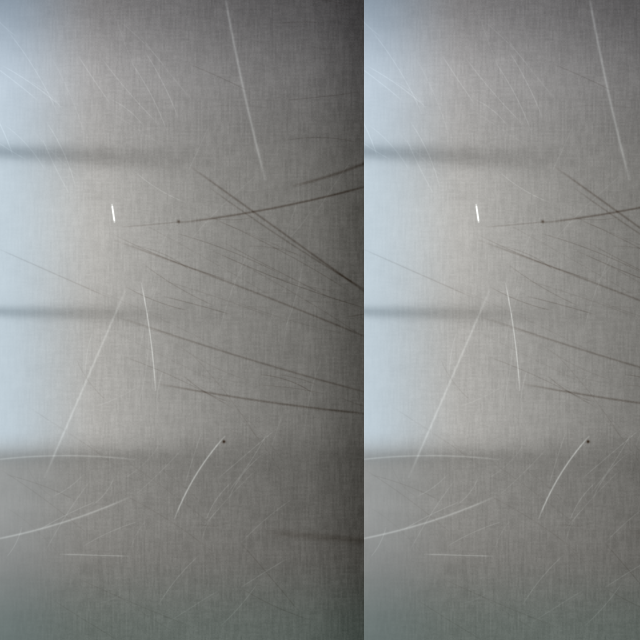
This texture is drawn by a Shadertoy shader. Its source:

```glsl
// Worn brushed steel: a tall plate repeated side by side, lit from its left edge.
// Smooth gradients and soft bands give the reflections; value noise gives the
// brushing; curved line distances, single and in hashed loops, give the scratches.

const float PLATE_WIDTH = 0.569;

float hash(vec2 p) {
    return fract(sin(dot(p, vec2(12.9898, 78.233))) * 43758.5453);
}

float noise(vec2 p) {
    vec2 cell = floor(p), f = fract(p);
    f = f * f * (3.0 - 2.0 * f);
    float low = mix(hash(cell), hash(cell + vec2(1, 0)), f.x);
    float high = mix(hash(cell + vec2(0, 1)), hash(cell + vec2(1, 1)), f.x);
    return mix(low, high, f.y);
}

float bell(float x, float width) {
    return exp(-x * x / (width * width));
}

// Soft line from a to b, bowed sideways by bend and thinning at its ends.
float scratch(vec2 p, vec2 a, vec2 b, float bend, float width) {
    vec2 along = b - a, rel = p - a;
    float h = clamp(dot(rel, along) / dot(along, along), 0.0, 1.0);
    vec2 side = normalize(vec2(-along.y, along.x));
    float bow = 4.0 * bend * h * (1.0 - h);
    float taper = 0.35 + 0.65 * smoothstep(0.0, 0.15, h) * smoothstep(1.0, 0.85, h);
    return taper * bell(length(rel - along * h - side * bow), width);
}

// Scattered lines around a centre, each turned near the given angle.
float scatter(vec2 p, vec2 centre, vec2 spread, float angle, float turn, float reach, float seed) {
    float sum = 0.0;
    for (int i = 0; i < 22; i++) {
        float k = float(i) + seed;
        vec2 offset = vec2(hash(vec2(k, 1.0)), hash(vec2(k, 2.0))) - 0.5;
        float theta = angle + turn * (hash(vec2(k, 3.0)) - 0.5);
        vec2 arm = vec2(cos(theta), sin(theta)) * reach * (0.3 + 0.7 * hash(vec2(k, 4.0)));
        vec2 middle = centre + offset * spread;
        float bend = 0.012 * (hash(vec2(k, 5.0)) - 0.5);
        float strength = 0.25 + 0.75 * hash(vec2(k, 6.0));
        sum += strength * scratch(p, middle - arm, middle + arm, bend, 0.0012);
    }
    return sum;
}

// Broad light and reflected bands; p.y runs downward.
vec3 plateLight(vec2 p) {
    float x = p.x, y = p.y;
    float light = 0.79 - 0.74 * x - 0.07 * smoothstep(0.47, PLATE_WIDTH, x);
    light += 0.035 * bell(x - 0.12, 0.12) * bell(y - 0.36, 0.09);
    light *= mix(0.74, 1.0, smoothstep(-0.03, 0.14, y));
    light *= 1.0 - 0.05 * smoothstep(0.27, 0.2, y) * smoothstep(0.03, 0.2, x);

    float lower = smoothstep(0.67, 0.735, y + 0.02 * x);
    light *= 1.0 - lower * mix(0.24, 0.13, smoothstep(0.0, 0.45, x));
    light *= 1.0 - 0.24 * smoothstep(0.78, 1.0, y) * smoothstep(0.65, 0.05, x);

    float fade = smoothstep(0.42, 0.0, x);
    light -= 0.15 * fade * bell(y - 0.237 - 0.05 * x, 0.012 + 0.035 * x);
    light -= 0.13 * fade * bell(y - 0.487 - 0.02 * x, 0.009 + 0.025 * x);
    light -= 0.05 * fade * bell(y - 0.715, 0.012);

    float cool = smoothstep(0.16, 0.0, x) * (1.0 - 0.75 * lower);
    vec3 tint = mix(vec3(0.008, 0.003, -0.012), vec3(-0.035, 0.02, 0.055), cool);
    tint += vec3(0.0, 0.0, 0.018) * smoothstep(0.35, 0.0, y);
    tint += vec3(-0.025, 0.008, 0.004) * smoothstep(0.86, 1.0, y);
    return vec3(light) + tint;
}

float brushing(vec2 p) {
    float upright = noise(p * vec2(390, 55)) - 0.5;
    float across = noise(p * vec2(65, 340)) - 0.5;
    float mottled = noise(p * vec2(38, 52)) - 0.5;
    float speck = noise(p * 480.0) - 0.5;
    float focus = smoothstep(0.0, 0.18, p.x);
    return mix(0.35, 1.0, focus) * (0.035 * upright + 0.022 * across + 0.025 * speck) + 0.014 * mottled;
}

float darkScratches(vec2 p) {
    float d = 0.13 * scratch(p, vec2(0.28, 0.348), vec2(0.58, 0.289), 0.006, 0.0019);
    d += 0.05 * scratch(p, vec2(0.19, 0.355), vec2(0.29, 0.346), 0.0, 0.0014);
    d += 0.09 * scratch(p, vec2(0.46, 0.29), vec2(0.59, 0.247), 0.003, 0.0026);
    d += 0.10 * scratch(p, vec2(0.30, 0.262), vec2(0.58, 0.463), 0.0, 0.0019);
    d += 0.06 * scratch(p, vec2(0.33, 0.295), vec2(0.58, 0.458), 0.004, 0.0016);
    d += 0.08 * scratch(p, vec2(0.18, 0.376), vec2(0.58, 0.53), -0.003, 0.0018);
    d += 0.08 * scratch(p, vec2(0.20, 0.50), vec2(0.58, 0.615), 0.004, 0.0018);
    d += 0.10 * scratch(p, vec2(0.25, 0.60), vec2(0.58, 0.647), 0.004, 0.0019);
    d += 0.05 * scratch(p, vec2(0.0, 0.39), vec2(0.17, 0.465), 0.0, 0.0014);
    d += 0.05 * scratch(p, vec2(0.42, 0.832), vec2(0.60, 0.848), 0.0, 0.006);
    d += 0.055 * scatter(p, vec2(0.36, 0.49), vec2(0.30, 0.24), 0.38, 0.35, 0.13, 10.0);
    d += 0.035 * scatter(p, vec2(0.48, 0.40), vec2(0.30, 0.85), 0.1, 0.7, 0.06, 50.0);
    d += 0.03 * scatter(p, vec2(0.24, 0.78), vec2(0.40, 0.38), 0.75, 0.8, 0.10, 90.0);
    d += 0.35 * bell(length(p - vec2(0.350, 0.690)), 0.0024);
    return d + 0.2 * bell(length(p - vec2(0.279, 0.346)), 0.0025);
}

float lightScratches(vec2 p) {
    float l = 0.10 * scratch(p, vec2(0.349, -0.02), vec2(0.414, 0.28), 0.003, 0.0022);
    l += 0.13 * scratch(p, vec2(0.221, 0.443), vec2(0.243, 0.61), -0.003, 0.0013);
    l += 0.45 * scratch(p, vec2(0.175, 0.32), vec2(0.179, 0.347), 0.0, 0.0015);
    l += 0.16 * scratch(p, vec2(0.351, 0.682), vec2(0.273, 0.81), 0.007, 0.0015);
    l += 0.10 * scratch(p, vec2(-0.02, 0.845), vec2(0.20, 0.778), 0.007, 0.0018);
    l += 0.07 * scratch(p, vec2(0.195, 0.456), vec2(0.07, 0.745), 0.0, 0.002);
    l += 0.07 * scratch(p, vec2(-0.02, 0.72), vec2(0.21, 0.718), -0.007, 0.0016);
    l += 0.08 * scratch(p, vec2(0.095, 0.866), vec2(0.20, 0.869), 0.0, 0.0013);
    l += 0.045 * scatter(p, vec2(0.13, 0.16), vec2(0.28, 0.28), 0.85, 0.7, 0.08, 130.0);
    l += 0.045 * scatter(p, vec2(0.22, 0.78), vec2(0.44, 0.36), -0.75, 1.1, 0.07, 170.0);
    return l + 0.03 * scatter(p, vec2(0.32, 0.48), vec2(0.46, 0.50), -1.1, 0.7, 0.08, 210.0);
}

void mainImage(out vec4 fragColor, in vec2 fragCoord) {
    vec2 uv = fragCoord / iResolution.xy;
    vec2 p = vec2(mod(uv.x, PLATE_WIDTH), 1.0 - uv.y);
    vec3 color = plateLight(p) + brushing(p);
    color -= darkScratches(p) * vec3(0.85, 0.95, 1.0);
    color += lightScratches(p) * vec3(0.95, 1.0, 1.0);
    fragColor = vec4(clamp(color, 0.0, 1.0), 1.0);
}
```
